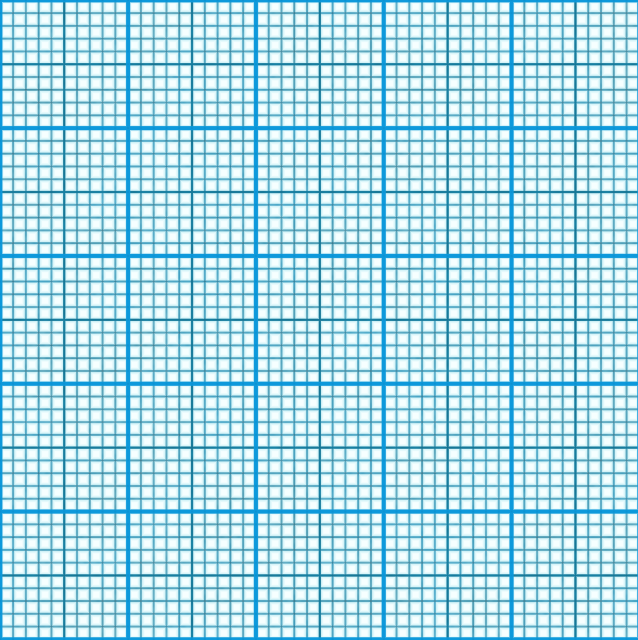
A Shadertoy shader for this pattern:

```glsl
// Blue graph paper: five large squares up and down, each split into ten by ten cells.
// Three tiers of ruling (cell, half square, square) are printed over one another,
// with slightly uneven ink along and between the fine lines.

float hash(vec2 p) {
    p = fract(p * vec2(0.1031, 0.1137));
    p += dot(p, p.yx + 33.3);
    return fract((p.x + p.y) * p.x * 7.31);
}

float noise(vec2 p) {
    vec2 i = floor(p), f = fract(p);
    f = f * f * (3.0 - 2.0 * f);
    return mix(mix(hash(i), hash(i + vec2(1, 0)), f.x),
               mix(hash(i + vec2(0, 1)), hash(i + vec2(1, 1)), f.x), f.y);
}

// Distance from t to the nearest multiple of period
float lineDistance(float t, float period) {
    return abs(t - period * round(t / period));
}

float stroke(float dist, float halfWidth, float soft) {
    return 1.0 - smoothstep(halfWidth - soft, halfWidth + soft, dist);
}

// Ink strength of a fine line: varies from line to line and along its length
float fineInk(float across, float along, float seed) {
    float index = round(across);
    float perLine = hash(vec2(index + 17.0, seed));
    float grain = noise(vec2(along * 3.0, index * 7.0 + seed));
    return 0.74 + 0.14 * perLine + 0.12 * grain;
}

void mainImage(out vec4 fragColor, in vec2 fragCoord) {
    float cell = 0.01997;
    vec2 p = (fragCoord / iResolution.y - vec2(0.0005, 0.001)) / cell;
    float soft = max(0.65 / iResolution.y, 0.0012) / cell;

    // Paper, tinted faintly where ink bleeds beside the lines
    vec2 nearest = abs(p - round(p));
    float bleed = 1.0 - smoothstep(0.08, 0.34, min(nearest.x, nearest.y));
    vec3 color = mix(vec3(0.965, 1.0, 1.0), vec3(0.82, 0.95, 0.97), bleed);

    // Fine cell lines, darker where they cross
    vec2 fine = vec2(stroke(nearest.x, 0.078, soft) * fineInk(p.x, p.y, 3.0),
                     stroke(nearest.y, 0.078, soft) * fineInk(p.y, p.x, 41.0));
    vec3 fineColor = mix(vec3(0.28, 0.59, 0.68), vec3(0.24, 0.63, 0.77),
                         noise(p * 0.35 + 9.0));
    color = mix(color, fineColor, max(fine.x, fine.y));
    color *= 1.0 - 0.22 * fine.x * fine.y;

    // Half-square lines in dark teal
    vec2 half2 = vec2(stroke(lineDistance(p.x - 5.0, 10.0), 0.083, soft),
                      stroke(lineDistance(p.y - 5.0, 10.0), 0.083, soft));
    vec3 teal = vec3(0.07, 0.47, 0.60) * (0.94 + 0.12 * noise(p * 2.0));
    color = mix(color, teal, 0.92 * max(half2.x, half2.y));

    // Heavy square borders, with a trace of the fine lines beneath
    vec2 heavy = vec2(stroke(lineDistance(p.x, 10.0), 0.165, soft),
                      stroke(lineDistance(p.y, 10.0), 0.165, soft));
    vec3 blue = vec3(0.05, 0.60, 0.86) * (1.0 - 0.06 * fine.x * fine.y);
    color = mix(color, blue, max(heavy.x, heavy.y));

    fragColor = vec4(color, 1.0);
}
```
